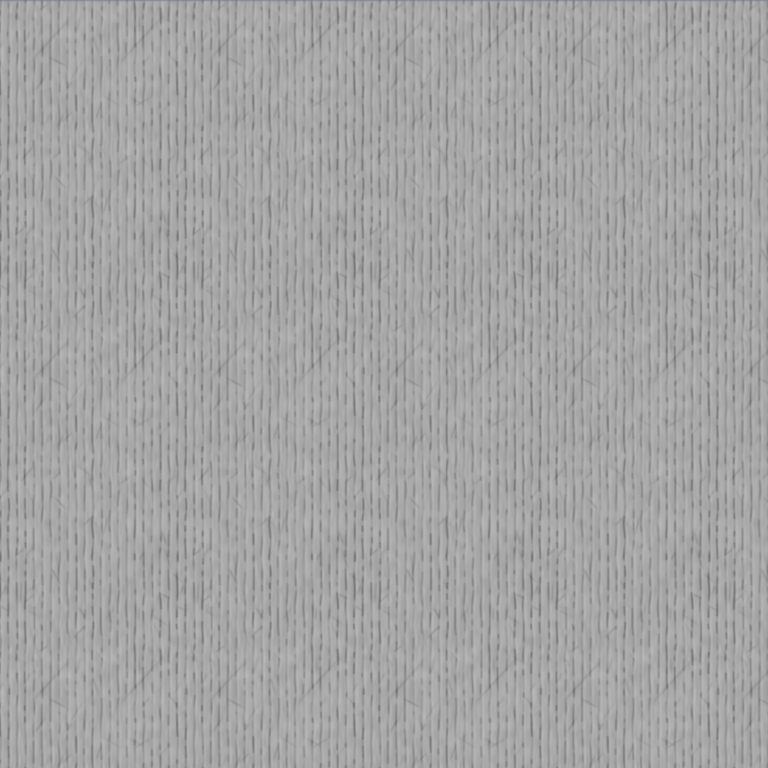
Give the GLSL for this texture, as a WebGL 2 fragment shader.

```glsl
#version 300 es
precision highp float;
// Grey ribbed fabric: narrow vertical cords, stitched grooves and fine oblique creases.
uniform vec2 u_resolution;
out vec4 outColor;

// Repeating tile, measured in cord widths
const vec2 TILE = vec2(21.0, 38.0);

float hash(vec2 p) {
  vec3 q = fract(p.xyx * vec3(0.1031, 0.1030, 0.0973));
  q += dot(q, q.yzx + 33.33);
  return fract((q.x + q.y) * q.z);
}

// Value noise that wraps after a whole number of cells
float noise(vec2 p, vec2 period) {
  vec2 i = floor(p), f = fract(p);
  f = f * f * (3.0 - 2.0 * f);
  vec2 a = mod(i, period), b = mod(i + 1.0, period);
  return mix(mix(hash(a), hash(vec2(b.x, a.y)), f.x),
             mix(hash(vec2(a.x, b.y)), hash(b), f.x), f.y);
}

// Soft tapered line around the origin
float crease(vec2 d, vec2 direction, float halfLength, float width) {
  float along = dot(d, direction);
  float across = dot(d, vec2(-direction.y, direction.x));
  float taper = 1.0 - smoothstep(0.3, 1.0, abs(along) / halfLength);
  return taper * exp(-across * across / (width * width));
}

// Short random folds, up to one in each cell of the tile
float shortCreases(vec2 p) {
  vec2 size = vec2(3.0, 2.0), cell = floor(p / size);
  float sum = 0.0;
  for (int y = -1; y <= 1; y++) {
    for (int x = -1; x <= 1; x++) {
      vec2 c = cell + vec2(x, y);
      vec2 id = mod(c, TILE / size);
      vec2 centre = (c + vec2(hash(id + 3.1), hash(id + 17.7))) * size;
      float lean = mix(-1.1, 1.1, hash(id + 41.3));
      float strength = smoothstep(0.2, 1.0, hash(id + 59.9));
      sum += strength * crease(p - centre, vec2(sin(lean), cos(lean)),
                               0.7 + hash(id + 71.2), 0.15);
    }
  }
  return min(sum, 1.3);
}

// Two long diagonal folds in each tile
float longCreases(vec2 p) {
  float sum = 0.0;
  for (int i = 0; i < 2; i++) {
    vec2 centre = vec2(6.0 + 10.7 * float(i), -4.7);
    vec2 d = mod(p - centre + TILE * 0.5, TILE) - TILE * 0.5;
    sum += crease(d, normalize(vec2(1.0, 1.1)), 4.5, 0.17);
  }
  return sum;
}

void main() {
  vec2 uv = gl_FragCoord.xy / u_resolution;
  vec2 p = vec2(uv.x, uv.y - 1.0) * 91.0;

  // Cord position, with slightly wavering grooves
  float x = p.x + 0.18 * (noise(p * vec2(1.0, 0.5), TILE * vec2(1.0, 0.5)) - 0.5);
  float seam = floor(x + 0.5);
  float side = x - seam;
  float seed = mod(seam, TILE.x);

  // Stitches break each groove into uneven dashes
  float stitch = noise(vec2(seed, p.y * 1.5 + 57.0 * hash(vec2(seed, 5.0))),
                       TILE * vec2(1.0, 1.5));
  float depth = mix(0.08, 0.14, hash(vec2(seed, 9.0)))
              * mix(0.45, 1.35, smoothstep(0.25, 0.75, stitch));
  float groove = depth * exp(-side * side / 0.022);
  float highlight = 0.03 * exp(-pow((side - 0.27) / 0.14, 2.0));

  // Fibres and broad mottling
  float fibre = noise(p * vec2(3.0, 1.0), TILE * vec2(3.0, 1.0)) - 0.5;
  float mottle = noise(p / vec2(3.0, 2.0), TILE / vec2(3.0, 2.0)) - 0.5;

  float tone = 0.662 + highlight - groove + 0.05 * fibre + 0.022 * mottle
             - 0.065 * shortCreases(p) - 0.05 * longCreases(p);
  vec3 color = vec3(tone);

  // Thin bluish top edge
  color = mix(color, vec3(0.43, 0.47, 0.58), 0.6 * smoothstep(0.997, 1.0, uv.y));
  outColor = vec4(color, 1.0);
}
```
